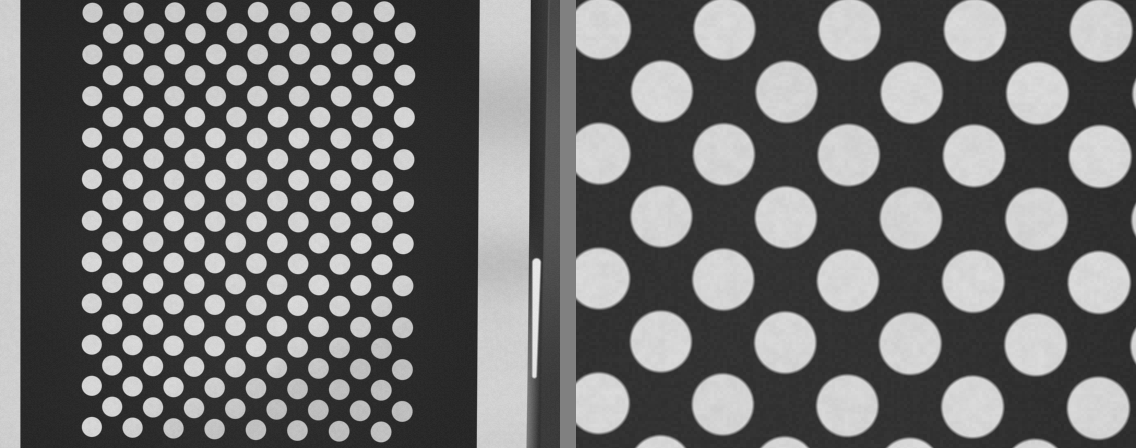
Left, the full canvas; right, a detail of the centre.
Reproduce this pattern procedurally as a WebGL 2 fragment shader.

```glsl
#version 300 es
precision highp float;
// Staggered grid of pale discs on a dark panel, between pale margins and a dark metal rail.
// Disc centres sit on a slightly bent lattice; each pixel tests the nodes around it.
// Lengths are in canvas heights; soft light, mottling and grain are added by formula.
uniform vec2 u_resolution;
out vec4 fragColor;

const float ASPECT = 1.251;               // width of the layout
const vec2 ORIGIN = vec2(0.2068, 0.9715); // first disc, top left
const vec2 PITCH = vec2(0.04577, 0.04658); // half spacing of the discs
const float LAST_COL = 15.0;              // half columns: 8 discs per row
const float LAST_ROW = 20.0;              // 21 rows
const float RADIUS = 0.0224;
const float BLUR = 0.0016;
const float PANEL_LEFT = 0.0456;
const float DISC_TONE = 0.835;
const float PAPER_TONE = 0.815;
const float PANEL_TONE = 0.152;
const float PANEL_GLOW = 0.048;
const float RAIL_TONE = 0.17;
const float OUTER_TONE = 0.33;
const float GLINT_TONE = 0.90;
const float GRAIN = 0.022;

float hash(vec2 p) {
    return fract(sin(dot(p, vec2(127.1, 311.7))) * 43758.5453);
}

float noise(vec2 p) {
    vec2 i = floor(p), f = fract(p);
    f = f * f * (3.0 - 2.0 * f);
    return mix(mix(hash(i), hash(i + vec2(1, 0)), f.x),
               mix(hash(i + vec2(0, 1)), hash(i + vec2(1, 1)), f.x), f.y);
}

float bump(float x, float centre, float width) {
    float d = (x - centre) / width;
    return exp(-d * d);
}

// Soft step: 0 below the edge, 1 above it
float rise(float d, float soft) {
    return smoothstep(-soft, soft, d);
}

// Centre of a disc; the lattice widens to the right and leans a little
vec2 discCentre(vec2 node) {
    float c = node.x, r = node.y;
    vec2 bend = vec2(0.00121 * c * c - 0.00044 * c * r - 0.0053 * r + 0.00018 * r * r,
                     0.00103 * c * r - 0.0035 * c - 0.00038 * r * r);
    return ORIGIN + (node + bend) * PITCH * vec2(1, -1);
}

// Coverage and tone of the discs at p
vec2 discs(vec2 p, float soft) {
    vec2 guess = floor((p - ORIGIN) / (PITCH * vec2(1, -1)) + 0.5);
    vec2 result = vec2(0.0, DISC_TONE);
    for (int j = -1; j <= 1; j++) {
        for (int i = -1; i <= 1; i++) {
            vec2 node = guess + vec2(i, j);
            bool inside = node.x >= 0.0 && node.x <= LAST_COL
                       && node.y >= 0.0 && node.y <= LAST_ROW;
            if (!inside || mod(node.x + node.y, 2.0) > 0.5) continue;
            float radius = RADIUS + 0.00006 * node.x;
            float cover = rise(radius - length(p - discCentre(node)), soft);
            if (cover > result.x) result = vec2(cover, DISC_TONE + 0.016 * (hash(node) - 0.5));
        }
    }
    return result;
}

// Dark rail, its rounded glint and the surface beyond its lip
float railTone(vec2 p, float edge, float soft) {
    float lip = mix(1.206, 1.2264, p.y);
    float across = clamp((p.x - edge) / (lip - edge), 0.0, 1.0);
    float low = 1.0 - smoothstep(0.1, 0.55, p.y);
    float tone = RAIL_TONE + 0.06 * across * p.y + 0.33 * low * (1.0 - across);
    float outer = OUTER_TONE - 0.10 * low - 0.05 * smoothstep(0.7, 1.0, p.y);
    tone = mix(tone, outer, rise(p.x - lip, 0.004));
    tone += 0.08 * bump(p.x, lip, 0.002) * p.y;
    vec2 foot = vec2(1.1938, 0.161), span = vec2(0.0049, 0.253);
    float along = clamp(dot(p - foot, span) / dot(span, span), 0.0, 1.0);
    float glint = mix(0.005, 0.0095, along) - length(p - foot - span * along);
    return mix(tone, GLINT_TONE, rise(glint, max(soft, 0.003)));
}

void main() {
    vec2 p = gl_FragCoord.xy / u_resolution * vec2(ASPECT, 1.0);
    float soft = max(BLUR, 0.8 / u_resolution.y);
    float mottle = noise(p * 160.0) - 0.5;
    float cloud = noise(p * 9.0) - 0.5;

    // Panel, brighter toward its middle
    vec2 q = (p - vec2(0.55, 0.45)) / vec2(0.40, 0.50);
    float tone = PANEL_TONE + PANEL_GLOW * exp(-dot(q, q)) + 0.008 * cloud;

    // Discs, duller at the top and in the lower right
    vec2 disc = discs(p, soft);
    float shade = 0.085 * smoothstep(0.05, 0.5, p.x - 2.0 * p.y)
                + 0.035 * smoothstep(0.6, 1.0, p.y);
    tone = mix(tone, disc.y - shade + 0.025 * mottle, disc.x);

    // Pale margins; the right one carries two dim bands
    float panelRight = mix(1.0651, 1.0717, p.y);
    float paper = PAPER_TONE + 0.02 * mottle + 0.02 * cloud;
    float bands = 0.085 * bump(p.y, 0.76, 0.11) + 0.065 * bump(p.y, 0.41, 0.07);
    tone = mix(tone, paper, rise(PANEL_LEFT - p.x, soft));
    tone = mix(tone, paper - bands, rise(p.x - panelRight, soft));

    // Rail on the right, then grain over everything
    float railEdge = 1.176 + 0.0097 * p.y * (1.6 - 0.6 * p.y);
    tone = mix(tone, railTone(p, railEdge, soft), rise(p.x - railEdge, soft));
    tone += GRAIN * (hash(floor(p * 410.0)) - 0.5);
    fragColor = vec4(vec3(tone), 1.0);
}
```
